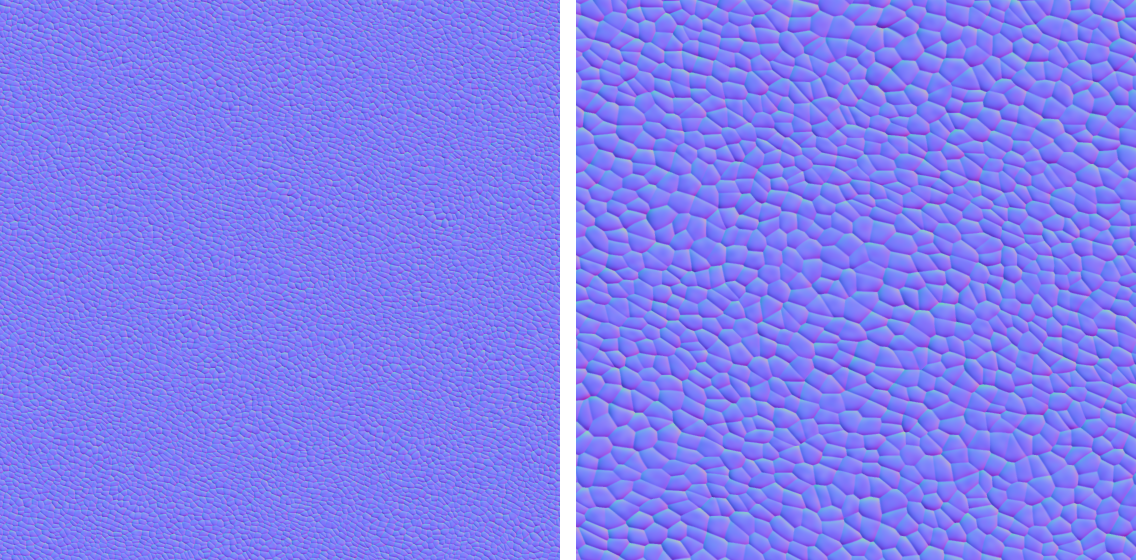
Left: the whole. Right: its middle third, enlarged.
This texture map is drawn by a Shadertoy shader. Its source:

```glsl
// Tangent-space normal map of fine pebbled leather: small domed cells split by thin creases.

const float CELLS        = 100.0;            // mean cells across the canvas
const vec2  STRETCH      = vec2(0.88, 1.13); // cell density along and across the grain
const float GRAIN_ANGLE  = -0.36;            // grain direction in radians
const float JITTER       = 0.80;             // irregularity of the cell centres
const float WARP_AMOUNT  = 1.4;              // bending of the grain, in cells
const float WARP_FREQ    = 0.13;
const float CREASE_WIDTH = 0.17;             // falloff of the crease wall, in cells
const float CREASE_FLOOR = 0.07;             // rounding of the crease bottom, in cells
const float CREASE_SLOPE = 0.42;             // steepness of the crease wall
const float GRAIN_FREQ   = 2.3;              // fine surface grain
const float GRAIN_SLOPE  = 0.17;
const vec2  TILT         = vec2(0.0, -0.025);// overall lean of the surface
const float BLUE_LOSS    = 2.0;              // how strongly slopes reduce blue
const float BLUE_TOP     = 0.966;            // blue component of flat ground
const float FILTER_PX    = 1.2;              // width of the smoothing filter
const int   SAMPLES      = 3;                // filter samples per axis

vec2 hash2(vec2 p) {
    vec3 q = fract(vec3(p.xyx) * vec3(0.1031, 0.1030, 0.0973));
    q += dot(q, q.yzx + 33.33);
    return fract((q.xx + q.yz) * q.zy);
}

// Two-channel value noise, centred on zero
vec2 noise2(vec2 p) {
    vec2 i = floor(p), f = fract(p);
    f = f * f * (3.0 - 2.0 * f);
    vec2 low  = mix(hash2(i), hash2(i + vec2(1, 0)), f.x);
    vec2 high = mix(hash2(i + vec2(0, 1)), hash2(i + vec2(1, 1)), f.x);
    return mix(low, high, f.y) - 0.5;
}

vec2 cellCentre(vec2 id) {
    return id + 0.5 + JITTER * (hash2(id + 271.0) - 0.5);
}

// Sum of the outward slopes towards every border of the enclosing cell
vec2 creaseSlope(vec2 p) {
    vec2 base = floor(p), home = base, centre = p;
    float nearest = 1e9;
    for (int y = -1; y <= 1; y++)
    for (int x = -1; x <= 1; x++) {
        vec2 id = base + vec2(x, y);
        vec2 c = cellCentre(id);
        float d = dot(c - p, c - p);
        if (d < nearest) { nearest = d; home = id; centre = c; }
    }

    vec2 slope = vec2(0.0);
    for (int y = -1; y <= 1; y++)
    for (int x = -1; x <= 1; x++) {
        if (x == 0 && y == 0) continue;
        vec2 id = home + vec2(x, y);
        vec2 c = cellCentre(id);
        vec2 dir = normalize(c - centre);
        float d = max(dot(0.5 * (centre + c) - p, dir), 0.0);
        // Shared by both cells; creases along the grain run deeper
        float depth = mix(0.45, 1.35, hash2(home + id + 613.0).x);
        depth *= 0.8 + 0.3 * abs(dir.y);
        slope += dir * depth * exp(-d / CREASE_WIDTH) * smoothstep(-0.02, CREASE_FLOOR, d);
    }
    return slope * CREASE_SLOPE;
}

vec3 leatherNormal(vec2 uv) {
    vec2 along = vec2(cos(GRAIN_ANGLE), sin(GRAIN_ANGLE));
    mat2 axes = mat2(along, vec2(-along.y, along.x));
    vec2 p = (uv * axes) * STRETCH * CELLS;
    p += WARP_AMOUNT * noise2(p * WARP_FREQ + 40.0);
    p += 0.3 * noise2(p * 0.6 + 90.0);

    // Turn slopes from grain space back to canvas space
    vec2 slope = axes * (creaseSlope(p) * STRETCH);
    slope += GRAIN_SLOPE * noise2(p * GRAIN_FREQ + 17.0) + TILT;
    return normalize(vec3(slope, 1.0));
}

void mainImage(out vec4 fragColor, in vec2 fragCoord) {
    vec3 normal = vec3(0.0);
    for (int j = 0; j < SAMPLES; j++)
    for (int i = 0; i < SAMPLES; i++) {
        vec2 offset = (vec2(i, j) + 0.5) / float(SAMPLES) - 0.5;
        normal += leatherNormal((fragCoord + offset * FILTER_PX) / iResolution.y);
    }
    normal /= float(SAMPLES * SAMPLES);

    // Pack the normal into colour
    normal.z = BLUE_TOP - BLUE_LOSS * (1.0 - normal.z);
    fragColor = vec4(0.5 + 0.5 * normal, 1.0);
}
```
